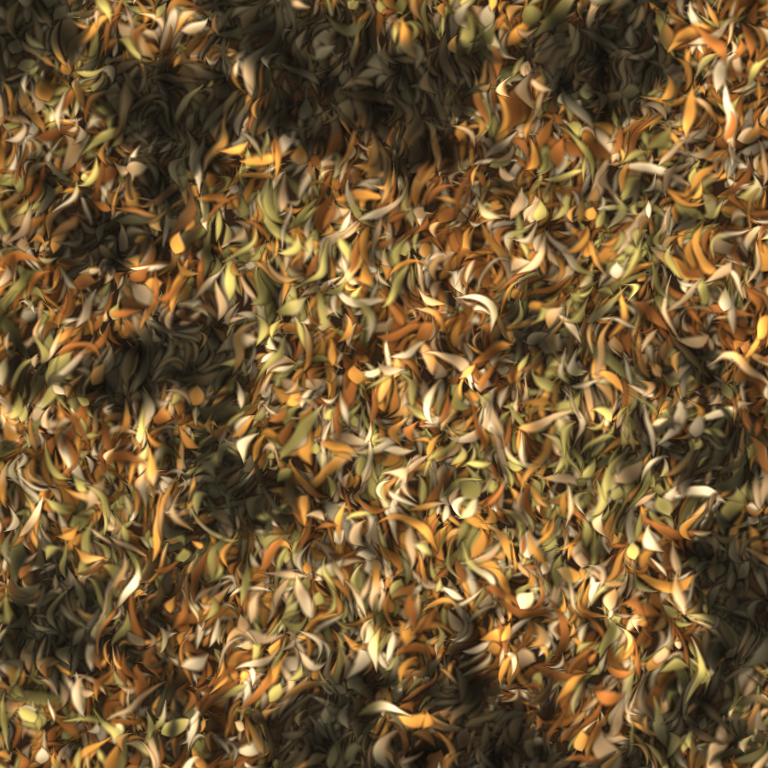
A WebGL 1 fragment shader for this texture:

```glsl
precision highp float;
// Dry autumn turf: tangled straw, ochre and olive blades over dark soil.
// Layers of jittered cells each hold one curved, tapered blade or small leaf;
// gradient noise sets sunlit clumps, shaded hollows, hue drift and curl.
uniform vec2 u_resolution;

const int LAYERS = 16;
const float CELLS_MIN = 15.0;     // cells across the canvas, coarsest layer
const float CELLS_MAX = 33.0;     // cells across the canvas, finest layer
const float SOFTNESS = 0.0032;    // edge blur in canvas units
const float CURL = 0.014;         // domain warp that bends the blades
const float LEAF_SHARE = 0.08;
const float SHADOW = 0.24;        // darkness cast beside each blade
const float HOLLOW_LEVEL = -0.17; // clump noise below this lies in shade
const float UPRIGHT = 1.35;       // mean blade angle in radians
const float SPREAD = 1.5;         // largest tilt from the mean
const float MOTTLE = 1.0;         // light and dark tufts a few blades wide

const vec3 SOIL = vec3(0.20, 0.14, 0.09);
const vec3 HOLLOW = vec3(0.23, 0.21, 0.155);
const vec3 CREAM = vec3(0.84, 0.73, 0.56);
const vec3 STRAW = vec3(0.75, 0.60, 0.42);
const vec3 OCHRE = vec3(0.77, 0.52, 0.23);
const vec3 RUST = vec3(0.53, 0.32, 0.15);
const vec3 OLIVE = vec3(0.63, 0.56, 0.30);

vec3 hash3(vec2 p) {
  vec3 q = fract(p.xyx * vec3(0.1031, 0.1030, 0.0973));
  q += dot(q, q.yxz + 33.33);
  return fract((q.xxy + q.yzz) * q.zyx);
}

float cornerSlope(vec2 corner, vec2 offset) {
  float a = 6.2832 * hash3(corner + 71.0).x;
  return dot(vec2(cos(a), sin(a)), offset);
}

float gradientNoise(vec2 p) {
  vec2 i = floor(p), f = fract(p);
  vec2 u = f * f * f * (f * (f * 6.0 - 15.0) + 10.0);
  vec2 e = vec2(1.0, 0.0);
  float low = mix(cornerSlope(i, f), cornerSlope(i + e, f - e), u.x);
  float high = mix(cornerSlope(i + e.yx, f - e.yx), cornerSlope(i + 1.0, f - 1.0), u.x);
  return mix(low, high, u.y);
}

// Picks a sunlit plant colour; pick runs from green through straw to rust.
vec3 plantColour(float pick) {
  vec3 c = mix(OLIVE, CREAM, smoothstep(0.16, 0.26, pick));
  c = mix(c, STRAW, smoothstep(0.30, 0.40, pick));
  c = mix(c, OCHRE, smoothstep(0.46, 0.58, pick));
  return mix(c, RUST, smoothstep(0.70, 0.82, pick));
}

// Curved tapering blade along x: returns edge distance and position across.
vec2 blade(vec2 q, float halfLength, float halfWidth, float bend) {
  float t = q.x / halfLength;
  float across = q.y - bend * (t * t - 0.33);
  float width = halfWidth * (1.0 - t * t) * (1.0 - 0.3 * t);
  // Beyond the tips the width must stay negative.
  width = abs(t) < 1.0 ? width : -halfLength * (abs(t) - 1.0);
  return vec2(abs(across) - width, across / halfWidth);
}

void main() {
  float side = min(u_resolution.x, u_resolution.y);
  vec2 uv = gl_FragCoord.xy / side;
  float blur = max(SOFTNESS, 0.75 / side);

  // Broad fields shared by all blades
  float clump = gradientNoise(uv * 3.1 + 4.7) + 0.65 * gradientNoise(uv * 8.0 + 19.0);
  float hueDrift = gradientNoise(uv * 4.3 + 37.0) + 0.5 * gradientNoise(uv * 11.0 + 8.0);
  float lean = gradientNoise(uv * 5.0 + 53.0);
  vec2 curl = vec2(gradientNoise(uv * 21.0 + 11.0), gradientNoise(uv * 21.0 + 67.0));
  vec2 p = uv + CURL * curl;
  float mottle = gradientNoise(p * vec2(30.0, 23.0) + 5.0);
  float sun = (1.0 + 0.35 * clump) * (1.0 + MOTTLE * mottle);

  vec3 colour = SOIL;

  for (int layer = 0; layer < LAYERS; layer++) {
    float k = float(layer);
    float height = k / float(LAYERS - 1);
    float cells = mix(CELLS_MIN, CELLS_MAX, fract(k * 0.618));
    vec2 g = p * cells + k * vec2(7.37, 3.91);
    vec2 home = floor(g);
    float soft = blur * cells;

    for (int j = -1; j <= 1; j++) {
      for (int i = -1; i <= 1; i++) {
        vec2 cell = home + vec2(float(i), float(j));
        vec3 place = hash3(cell + k * 17.0);
        vec3 form = hash3(cell + k * 23.0 + 131.0);
        vec3 look = hash3(cell + k * 29.0 + 263.0);

        // Shape
        float leaf = step(1.0 - LEAF_SHARE, look.z);
        float tilt = 2.0 * place.z - 1.0;
        float angle = UPRIGHT + SPREAD * tilt * abs(tilt) + 1.3 * lean;
        vec2 along = vec2(cos(angle), sin(angle));
        vec2 d = g - cell - place.xy;
        vec2 q = vec2(dot(d, along), dot(d, vec2(-along.y, along.x)));
        float halfLength = mix(mix(0.3, 0.88, form.x * form.x), 0.27, leaf);
        float halfWidth = mix(mix(0.06, 0.14, form.y), 0.19, leaf);
        vec2 b = blade(q, halfLength, halfWidth, 0.5 * (form.z - 0.5) * (1.0 - leaf));

        // Colour and light
        float lit = smoothstep(-0.13, 0.13, clump - HOLLOW_LEVEL + 0.25 * (look.x - 0.5));
        vec3 tint = plantColour(look.y + 0.5 * hueDrift - 0.15 * leaf);
        float value = mix(0.72, 1.2, look.x) * mix(0.65, 1.1, height) * sun;
        tint = mix(mix(HOLLOW, tint, 0.14), tint, lit) * value;
        tint *= 1.0 + 0.14 * clamp(b.y, -1.0, 1.0);

        colour *= 1.0 - SHADOW * (1.0 - smoothstep(0.0, 0.12, b.x));
        colour = mix(colour, tint, 1.0 - smoothstep(-soft, soft, b.x));
      }
    }
  }
  gl_FragColor = vec4(clamp(colour, 0.0, 1.0), 1.0);
}
```
